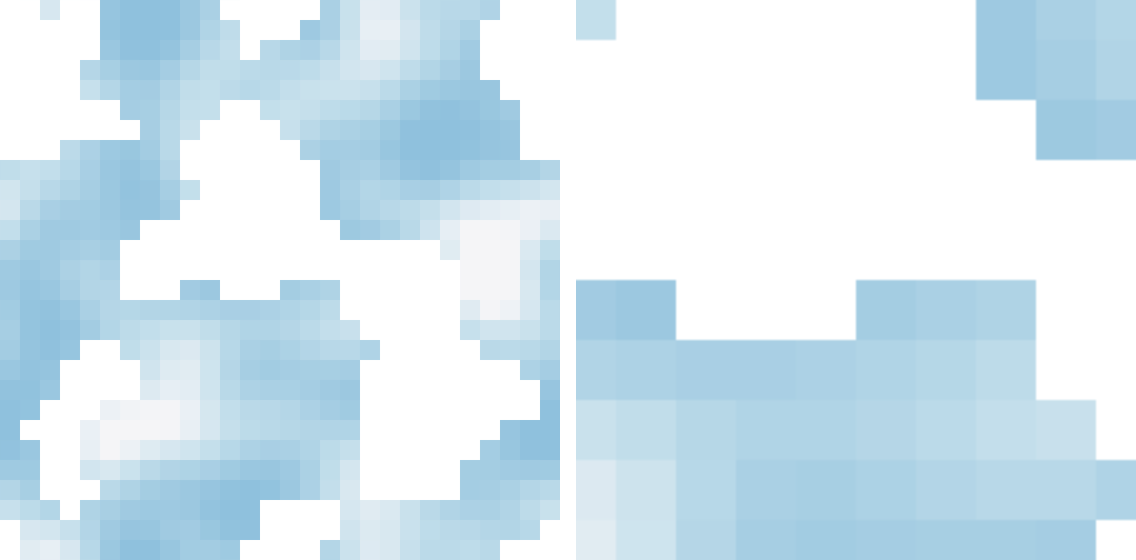
Left: the whole. Right: its middle third, enlarged.
This texture is drawn by a WebGL 1 fragment shader. Its source:

```glsl
precision highp float;
// Pale blue pixel clouds broken by white gaps, on a grid of square cells.
// Sums of whole-frequency waves give two fields: one cuts the gaps,
// the other shades the clouds. Each cell has one flat colour.

uniform vec2 u_resolution;

const float CELLS = 28.0;

float hash(float n) {
  return fract(sin(n * 12.99) * 4375.85);
}

// Irregular field with zero mean and unit variance over the canvas.
float waveField(vec2 p, float lowest, float falloff, float seed) {
  float total = 0.0;
  float power = 0.0;
  for (int i = 0; i < 16; i++) {
    float n = float(i);
    float radius = lowest + 0.32 * n;
    float angle = 2.4 * n + seed;
    vec2 frequency = floor(radius * vec2(cos(angle), sin(angle)) + 0.5);
    float amplitude = pow(radius, -falloff);
    float phase = hash(n + 17.3 * seed);
    total += amplitude * cos(6.28319 * (dot(frequency, p) + phase));
    power += 0.5 * amplitude * amplitude;
  }
  return total / sqrt(power);
}

// Deep blue through pale blue to near white.
vec3 cloudColor(float t) {
  vec3 deep = vec3(0.56, 0.755, 0.865);
  vec3 pale = vec3(0.76, 0.87, 0.92);
  vec3 bright = vec3(0.96, 0.96, 0.97);
  return t < 0.5 ? mix(deep, pale, 2.0 * t) : mix(pale, bright, 2.0 * t - 1.0);
}

vec3 cellColor(vec2 cell) {
  vec2 p = (cell + 0.5) / CELLS;
  float gap = waveField(p, 1.4, 1.3, 0.4);
  if (gap > 0.44) return vec3(1.0);

  // Clouds darken a little towards the gaps.
  float light = waveField(p, 1.9, 1.5, 2.7) - 0.3 * (gap + 0.54);
  float t = 0.35 + 0.2375 * light + 0.03 * light * light;
  return cloudColor(clamp(t, 0.0, 1.0));
}

void main() {
  float side = min(u_resolution.x, u_resolution.y);
  vec2 grid = gl_FragCoord.xy / side * CELLS - 0.5;
  vec2 cell = floor(grid);

  // Blend neighbouring cells only in a thin band along their edges.
  float soft = max(0.03, 0.6 * CELLS / side);
  vec2 blend = smoothstep(0.5 - soft, 0.5 + soft, fract(grid));
  vec3 lower = mix(cellColor(cell), cellColor(cell + vec2(1.0, 0.0)), blend.x);
  vec3 upper = mix(cellColor(cell + vec2(0.0, 1.0)), cellColor(cell + 1.0), blend.x);

  gl_FragColor = vec4(mix(lower, upper, blend.y), 1.0);
}
```
